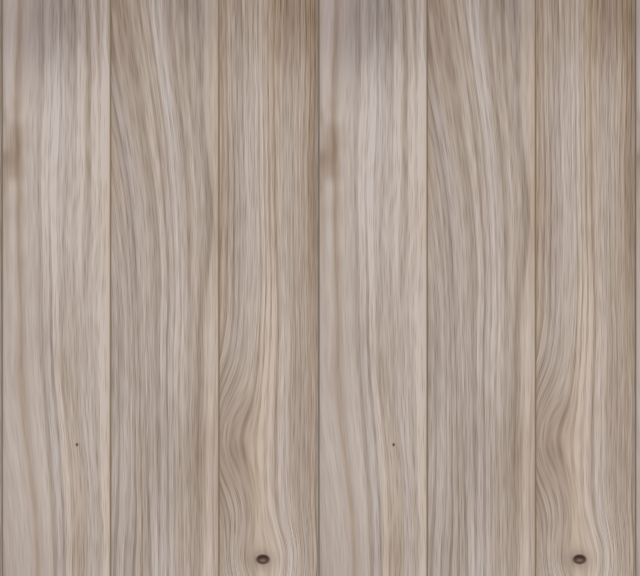
This texture is drawn by a Shadertoy shader. Its source:

```glsl
// Pale oak boards: a tile of three vertical planks repeats about twice across.
// Each plank bends its own grain coordinate, which then drives layered noise,
// sine growth rings and stretched cellular pores; stains and a knot go on top.

#define REPEATS 2.021      // tiles across the canvas
#define OFFSET 0.0035      // left edge of the first tile
#define PLANK 0.342        // width of the first two planks in a tile
#define SEAM 0.0024        // half width of a seam in a tile
#define RING_DEPTH 0.46    // darkness of the growth rings
#define GRAIN_DEPTH 0.74   // contrast of the long streaks
#define FIBRE_DEPTH 0.34   // contrast of the finest fibres
#define PORE_DEPTH 0.20    // darkness of the pores
#define MOTTLE 0.34        // slow variation of tone along a plank

const float TAU = 6.2831853;
const vec3 DARK_OAK = vec3(0.54, 0.475, 0.425);
const vec3 PALE_OAK = vec3(0.74, 0.69, 0.655);
const vec3 SEAM_BROWN = vec3(0.47, 0.40, 0.32);
const vec3 SEAM_GREY = vec3(0.42, 0.39, 0.37);
const vec3 KNOT_DARK = vec3(0.24, 0.18, 0.16);
const vec3 KNOT_CORE = vec3(0.50, 0.40, 0.36);

vec2 hash2(vec2 p) {
    return fract(sin(vec2(dot(p, vec2(127.1, 311.7)), dot(p, vec2(269.5, 183.3)))) * 43758.5);
}

float noise(vec2 p) {
    vec2 i = floor(p), f = fract(p);
    f = f * f * (3.0 - 2.0 * f);
    return mix(mix(hash2(i).x, hash2(i + vec2(1, 0)).x, f.x),
               mix(hash2(i + vec2(0, 1)).x, hash2(i + vec2(1, 1)).x, f.x), f.y);
}

// Distance to the nearest random cell point
float cellular(vec2 p) {
    vec2 i = floor(p), f = fract(p);
    float nearest = 2.0;
    for (int y = -1; y <= 1; y++)
        for (int x = -1; x <= 1; x++) {
            vec2 cell = vec2(x, y);
            nearest = min(nearest, length(cell + hash2(i + cell) - f));
        }
    return nearest;
}

// Soft elliptical spot
float blob(vec2 p, vec2 centre, vec2 radius) {
    vec2 d = (p - centre) / radius;
    return exp(-dot(d, d));
}

void mainImage(out vec4 fragColor, in vec2 fragCoord) {
    vec2 uv = fragCoord / iResolution.xy;
    float pixel = REPEATS / iResolution.x;

    // Plank index and plank-local coordinates
    float x = fract((uv.x - OFFSET) * REPEATS);
    float plank = step(PLANK, x) + step(2.0 * PLANK, x);
    float width = plank < 1.5 ? PLANK : 1.0 - 2.0 * PLANK;
    vec2 p = vec2((x - plank * PLANK) / width, uv.y);
    float seamDist = min(p.x, 1.0 - p.x) * width;
    vec2 knot = vec2(0.44, 0.029);

    // Grain bend, base tone, streak strength and stains of each plank
    float g = p.x + 0.012 * sin(p.y * 9.0 + p.x * 5.0 + plank * 2.0)
                  + 0.004 * sin(p.y * 23.0 + p.x * 11.0);
    float tone, strength, rings, brown, grey = 0.0;
    if (plank < 0.5) {
        g += 0.22 * (1.0 - p.x) * smoothstep(0.0, 0.38, p.y);
        float patchy = blob(p, vec2(0.05, 0.73), vec2(0.17, 0.07)) * noise(p * vec2(9.0, 40.0));
        strength = mix(0.35, 1.0, smoothstep(0.36, 0.60, g));
        tone = 1.03 - 0.06 * smoothstep(0.40, 0.65, g) + 0.20 * smoothstep(0.89, 0.95, p.x) - 0.7 * patchy;
        tone -= 0.35 * blob(vec2(g), vec2(0.34), vec2(0.03));
        rings = 10.0;
        brown = 0.6 * patchy + 0.3 * smoothstep(0.5, 1.0, p.x) + 0.5 * blob(vec2(g), vec2(0.34), vec2(0.04));
        grey = blob(p, vec2(0.35, 1.0), vec2(0.5, 0.12));
    } else if (plank < 1.5) {
        g += 0.36 * (1.0 - p.x) * smoothstep(0.45, 1.05, p.y);
        float edge = 0.86 + 0.08 * blob(p, vec2(p.x, 0.62), vec2(1.0, 0.12));
        float sapwood = smoothstep(edge - 0.01, edge + 0.02, p.x);
        strength = 0.9 - 0.3 * sapwood;
        tone = 0.75 + 0.32 * sapwood - 0.3 * blob(p, vec2(edge - 0.04, p.y), vec2(0.05, 1.0));
        rings = 13.0;
        brown = 0.4 * sapwood - 0.1;
        grey = 0.4 * blob(p, vec2(0.8, 1.0), vec2(0.4, 0.08));
    } else {
        g -= 0.8 * (p.x - knot.x) * blob(p, knot, vec2(0.32, 0.07));
        g += 0.30 * blob(p, vec2(-0.04, 0.23), vec2(0.36, 0.13));
        strength = 0.95;
        float shade = blob(p, vec2(0.7, 1.0), vec2(0.5, 0.11)) + 0.7 * blob(p, vec2(0.1, 0.20), vec2(0.6, 0.19))
                    + 0.5 * blob(p, vec2(1.0, 0.5), vec2(0.25, 0.5));
        tone = 0.94 - 0.45 * shade;
        rings = 18.0;
        brown = 0.35 + 0.3 * shade;
    }

    // Layered grain along the bent coordinate
    vec2 grain = vec2(g, p.y) + plank * 17.0;
    float streaks = 0.55 * noise(grain * vec2(7.0, 0.6)) + 0.50 * noise(grain * vec2(19.0, 1.2))
                  + 0.45 * noise(grain * vec2(43.0, 3.0)) - 0.75;
    float fibre = noise(grain * vec2(75.0, 24.0)) - 0.5;
    float phase = g * rings + 1.3 * noise(grain * vec2(6.0, 1.2));
    float ring = smoothstep(0.5, 1.0, 0.5 + 0.5 * sin(TAU * phase)) * noise(grain * vec2(9.0, 2.0) + 5.0);
    float pore = 1.0 - smoothstep(0.05, 0.45, cellular(grain * vec2(56.0, 17.0)));
    tone += strength * (GRAIN_DEPTH * streaks - RING_DEPTH * ring - PORE_DEPTH * pore);
    tone += FIBRE_DEPTH * fibre * (0.3 + 0.7 * strength);
    tone += MOTTLE * (noise(p * vec2(2.0, 5.0) + plank * 31.0) - 0.5);
    tone -= 0.16 * smoothstep(0.82, 1.0, p.y);

    // Wood colour, stains and weathering
    vec3 color = mix(DARK_OAK, PALE_OAK, min(tone, 1.2));
    float halo = exp(-seamDist * 75.0) * noise(vec2(plank * 9.0, p.y * 8.0));
    brown += halo + 0.9 * strength * (noise(grain * vec2(11.0, 1.0) + 3.0) - 0.5);
    color *= mix(vec3(1.0), vec3(1.0, 0.965, 0.91), clamp(brown, -0.3, 1.3));
    color *= mix(vec3(1.0), vec3(0.82, 0.81, 0.83), grey * (0.5 + 0.8 * noise(grain * vec2(6.0, 9.0))));

    // Knot in the third plank, speck in the first
    if (plank > 1.5) {
        float r = length((p - knot) / vec2(0.072, 0.009));
        color *= 1.0 - 0.18 * exp(-r * r * 0.3);
        color = mix(color, KNOT_DARK, 1.0 - smoothstep(0.6, 1.15, r));
        color = mix(color, KNOT_CORE, blob(p, knot - vec2(0.0, 0.002), vec2(0.045, 0.004)));
    } else if (plank < 0.5) {
        color = mix(color, KNOT_DARK, 0.8 * blob(p, vec2(0.69, 0.228), vec2(0.012, 0.0025)));
    }

    // Seams: greyer where tiles meet, brown between planks
    float tileEdge = 1.0 - step(0.05, min(x, 1.0 - x));
    float seam = 1.0 - smoothstep(SEAM - pixel, SEAM + pixel, seamDist);
    color *= 1.0 - 0.07 * exp(-seamDist * 130.0);
    color = mix(color, mix(SEAM_BROWN, SEAM_GREY, tileEdge), 0.8 * seam);

    fragColor = vec4(clamp(color, 0.0, 1.0), 1.0);
}
```
